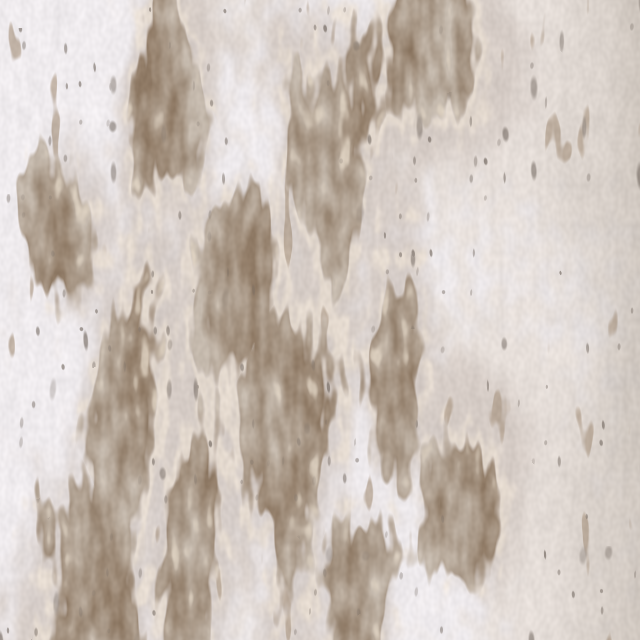
Reproduce this texture procedurally as a three.js fragment shader.

```glsl
// Pale smooth tree bark: chalky white skin with tall ragged brown patches,
// grey-beige stains around them and small dark flecks. Patches are tapered
// ellipses roughened by vertically stretched gradient noise.
varying vec2 vUv;

vec2 hash2(vec2 p) {
  vec2 k = vec2(dot(p, vec2(127.1, 311.7)), dot(p, vec2(269.5, 183.3)));
  return fract(sin(k) * 43758.55);
}

float cornerSlope(vec2 cell, vec2 offset) {
  float angle = 6.2832 * hash2(cell).x;
  return dot(vec2(cos(angle), sin(angle)), offset);
}

// Gradient noise, roughly -0.7 to 0.7
float gradNoise(vec2 p) {
  vec2 i = floor(p), f = fract(p);
  vec2 u = f * f * f * (f * (f * 6.0 - 15.0) + 10.0);
  vec2 e = vec2(1.0, 0.0);
  float low = mix(cornerSlope(i, f), cornerSlope(i + e.xy, f - e.xy), u.x);
  float high = mix(cornerSlope(i + e.yx, f - e.yx), cornerSlope(i + e.xx, f - e.xx), u.x);
  return mix(low, high, u.y);
}

// Positive inside a patch, falling off outside; patches crowd the lower part
float patchField(vec2 p) {
  float field = -3.0;
  for (int i = 0; i < 12; i++) {
    float n = float(i);
    vec2 h = hash2(vec2(n, 4.7));
    vec2 shape = hash2(vec2(n, 9.2)) - 0.5;
    vec2 center = vec2(0.07 + 0.68 * fract(0.1 + n * 0.618), pow((n + 0.5) / 12.0, 1.25));
    vec2 radius = vec2(0.04 + 0.03 * h.x, 0.11 + 0.09 * h.y) * (1.2 - 0.35 * center.y);
    vec2 q = p - center;
    q.x -= q.y * 0.25 * shape.x;
    q /= radius;
    q.x *= 1.0 + 0.9 * shape.y * clamp(q.y, -1.0, 1.0);
    field = max(field, 1.0 - length(q));
  }
  return field;
}

// Scattered upright flecks, one at most per cell
float flecks(vec2 p, vec2 grid, float density) {
  vec2 cell = floor(p * grid);
  vec2 h = hash2(cell + grid);
  vec2 size = mix(vec2(0.09, 0.13), vec2(0.17, 0.36), hash2(cell + 31.0));
  vec2 q = fract(p * grid) - mix(vec2(0.3, 0.4), vec2(0.7, 0.6), hash2(cell + 57.0));
  q.x += 0.25 * (h.y - 0.5) * q.y;
  float body = 1.0 - smoothstep(0.45, 1.1, length(q / size));
  return body * step(h.x, density) * (0.35 + 0.6 * h.y);
}

void main() {
  vec2 p = vUv;

  // Noise layers shared by outlines and colours
  float broad = gradNoise(p * vec2(4.0, 2.5) + 3.3);
  float blotch = gradNoise(p * vec2(9.0, 3.5) + 17.0);
  float fibre = gradNoise(p * vec2(25.0, 8.0) + 41.0);
  float streak = gradNoise(p * vec2(72.0, 19.0) + 5.0);
  float grain = gradNoise(p * vec2(150.0, 95.0));
  float mottle = gradNoise(p * vec2(38.0, 26.0) + 71.0);

  float smoothField = patchField(p + vec2(0.012 * fibre, 0.0));
  float field = smoothField + 0.7 * blotch + 0.45 * fibre + 0.4 * streak;

  // Chalky skin, cool white to warm white
  float warmth = smoothstep(-0.3, 0.4, broad + 0.5 * mottle + 0.7 * (p.x - 0.45));
  vec3 color = mix(vec3(0.94, 0.925, 0.935), vec3(0.90, 0.87, 0.85), warmth);

  // Beige stain around the patches and shading towards the right edge
  float stain = smoothstep(-0.95, 0.05, smoothField + 1.3 * broad + 0.5 * fibre + 0.35 * mottle);
  color = mix(color, vec3(0.82, 0.78, 0.755), 0.8 * stain);
  float turn = smoothstep(0.82, 1.02, p.x + 0.06 * blotch);
  color = mix(color, vec3(0.78, 0.745, 0.71), 0.75 * turn);

  // Cream rim where the skin has just peeled
  float rim = smoothstep(-0.4, -0.1, field) * (1.0 - smoothstep(-0.1, 0.1, field));
  color = mix(color, vec3(0.94, 0.895, 0.835), 0.55 * rim * smoothstep(-0.2, 0.25, mottle + broad));

  // Brown patches with fibrous tone and paler worn spots
  float tone = 0.5 + 0.75 * gradNoise(p * vec2(11.0, 6.0) + 88.0) + 0.5 * fibre + 0.5 * streak + 0.35 * mottle;
  vec3 brown = mix(vec3(0.56, 0.475, 0.39), vec3(0.76, 0.715, 0.665), clamp(tone, 0.0, 1.0));
  float worn = smoothstep(0.22, 0.5, mottle * 0.6 + streak * 0.5 - blotch * 0.4);
  brown = mix(brown, vec3(0.87, 0.82, 0.75), 0.7 * worn);
  float bark = smoothstep(-0.05, 0.13, field);
  color = mix(color, brown, 0.95 * bark);

  // Thin brown slivers, mostly on the right
  float sliver = gradNoise(p * vec2(30.0, 7.0) + 120.0) + 0.3 * streak;
  sliver = smoothstep(0.4, 0.5, sliver + 0.12 * smoothstep(0.6, 1.0, p.x) - 0.06);
  color = mix(color, vec3(0.68, 0.61, 0.54), 0.75 * sliver * (1.0 - bark));

  // Dark flecks, gathered in loose clusters
  float cluster = smoothstep(-0.25, 0.35, gradNoise(p * 5.0 + 60.0));
  float dark = flecks(p, vec2(44.0, 34.0), 0.04 + 0.14 * cluster);
  dark = max(dark, flecks(p + 0.37, vec2(23.0, 15.0), 0.02 + 0.09 * cluster));
  color = mix(color, vec3(0.47, 0.43, 0.40), dark * (0.75 - 0.35 * bark));

  // Fine surface grain
  color += 0.035 * grain + 0.03 * streak + 0.025 * mottle;
  gl_FragColor = vec4(clamp(color, 0.0, 1.0), 1.0);
}
```
